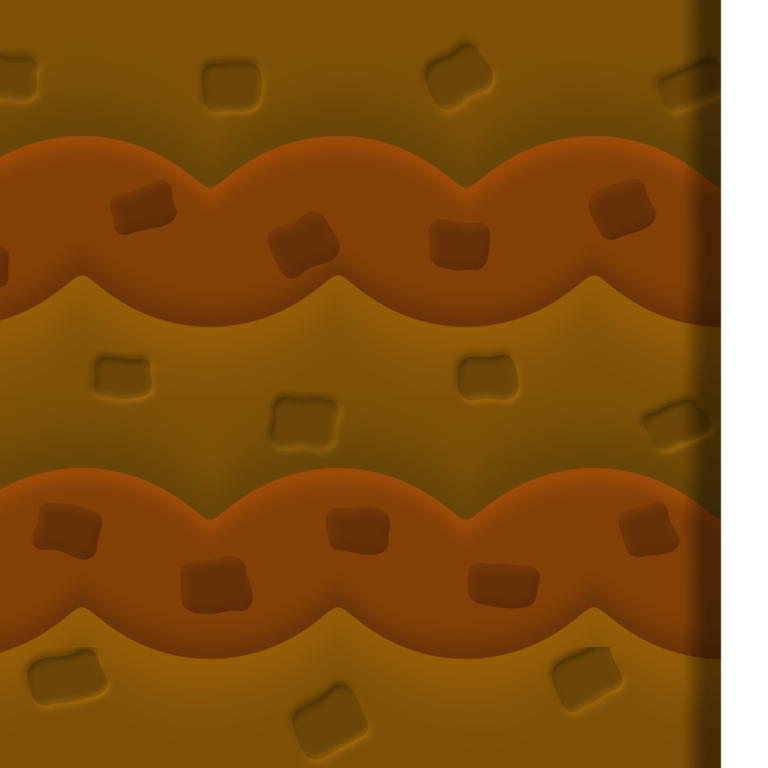
Give the GLSL for this pattern, as a Shadertoy shader.

```glsl
// Scalloped clay strata with embedded pebbles, a shaded right side and a white margin.

// Layout, in canvas heights, measured down from the top
const float BAND_PITCH   = 0.4323;
const float BAND_CENTRE  = 0.3014;
const float BAND_HALF    = 0.1243;
const float LAST_BAND    = 1.0;
const float SCALLOP      = 0.3333;
const float CREST_X      = 0.1068;
const float ARC_RADIUS   = 0.2161;
const float CUSP_ROUND   = 0.0100;
const float GROUND_RIGHT = 0.9388;
const float ROW_PITCH    = 0.2161;
const float ROW_CENTRE   = 0.0860;

// Pebble rows: first x, spacing, vertical shift, vertical swing
const vec4 ROWS[5] = vec4[5](
    vec4( 0.003, 0.298,  0.020, -0.006),
    vec4(-0.026, 0.208,  0.004,  0.042),
    vec4( 0.156, 0.240,  0.004, -0.030),
    vec4( 0.091, 0.188, -0.008, -0.036),
    vec4( 0.083, 0.341, -0.038, -0.030));
const vec2  PEBBLE_MIN   = vec2(0.034, 0.025);
const vec2  PEBBLE_MAX   = vec2(0.051, 0.036);
const float PEBBLE_ROUND = 0.017;
const float PEBBLE_RIM   = 0.0065;
const float OUTLINE_WEAR = 0.007;
const vec2  LIGHT_DIR    = vec2(-0.50, -0.866);

// Colours
const vec3 SOIL         = vec3(0.495, 0.315, 0.028);
const vec3 SOIL_LIGHT   = vec3(0.580, 0.360, 0.028);
const vec3 SOIL_DARK    = vec3(0.410, 0.275, 0.028);
const vec3 CLAY         = vec3(0.515, 0.252, 0.028);
const vec3 CLAY_LIGHT   = vec3(0.615, 0.290, 0.028);
const vec3 CLAY_DARK    = vec3(0.430, 0.205, 0.030);
const vec3 SOIL_PEBBLE  = vec3(0.420, 0.275, 0.028);
const vec3 CLAY_PEBBLE  = vec3(0.400, 0.190, 0.030);
const vec3 MARGIN       = vec3(1.0);
const float SIDE_SHADE  = 0.56;

float hash(vec2 p) {
    return fract(sin(dot(p, vec2(127.1, 311.7))) * 43758.5);
}

vec2 gradientAt(vec2 cell) {
    float a = 6.2832 * hash(cell);
    return vec2(cos(a), sin(a));
}

float gradientNoise(vec2 p) {
    vec2 i = floor(p), f = p - i;
    vec2 u = f * f * f * (f * (f * 6.0 - 15.0) + 10.0);
    vec2 e = vec2(1.0, 0.0);
    float a = dot(gradientAt(i), f);
    float b = dot(gradientAt(i + e.xy), f - e.xy);
    float c = dot(gradientAt(i + e.yx), f - e.yx);
    float d = dot(gradientAt(i + 1.0), f - 1.0);
    return mix(mix(a, b, u.x), mix(c, d, u.x), u.y);
}

// Drop of a row of arcs below its crests, with softened cusps
float scallopDrop(float x) {
    float toCusp = SCALLOP * abs(fract(x / SCALLOP) - 0.5);
    toCusp = length(vec2(toCusp, CUSP_ROUND));
    float fromCrest = 0.5 * SCALLOP - toCusp;
    return ARC_RADIUS - sqrt(ARC_RADIUS * ARC_RADIUS - fromCrest * fromCrest);
}

// Soft falloff from 1 at an edge
float fade(float d, float width) {
    float t = max(d, 0.0) / width;
    return exp(-t * t);
}

// Signed distance to the pebble of the current cell
float pebbleDistance(vec2 p, float row, float column) {
    vec4 layout_ = ROWS[int(row)];
    vec2 id = vec2(column, row * 7.0) + 3.0;
    float turn = row == 1.0 ? 0.4 : 0.5;
    vec2 centre = vec2(layout_.x + column * layout_.y,
                       ROW_CENTRE + row * ROW_PITCH + layout_.z);
    centre.y += layout_.w * cos(6.2832 * turn * column);
    centre.x += 0.012 * (hash(id) - 0.5);
    float angle = mix(-0.62, 0.25, hash(id + 17.0));
    vec2 size = mix(PEBBLE_MIN, PEBBLE_MAX, vec2(hash(id + 31.0), hash(id + 47.0)));
    vec2 q = mat2(cos(angle), -sin(angle), sin(angle), cos(angle)) * (p - centre);
    q.x += 0.2 * (hash(id + 59.0) - 0.5) * q.y;
    vec2 b = abs(q) - size + PEBBLE_ROUND;
    float box = length(max(b, 0.0)) + min(max(b.x, b.y), 0.0) - PEBBLE_ROUND;
    return box + OUTLINE_WEAR * gradientNoise(p * 26.0);
}

void mainImage(out vec4 fragColor, in vec2 fragCoord) {
    float px = 1.0 / iResolution.y;
    vec2 p = vec2(fragCoord.x * px, 1.0 - fragCoord.y * px);

    // Strata: positive distances lie inside the clay band
    float band = clamp(round((p.y - BAND_CENTRE) / BAND_PITCH), 0.0, LAST_BAND);
    float y = p.y - BAND_CENTRE - band * BAND_PITCH;
    float top = y + BAND_HALF - scallopDrop(p.x - CREST_X + 0.0);
    float bottom = BAND_HALF - y - scallopDrop(p.x - CREST_X - 0.5 * SCALLOP);
    float inClay = smoothstep(-px, px, min(top, bottom));
    float drift = 1.0 + 0.2 * gradientNoise(p * 7.0);
    vec3 soil = mix(SOIL, SOIL_DARK, step(y, 0.0) * fade(-top, 0.060 * drift));
    soil = mix(soil, SOIL_LIGHT, step(0.0, y) * fade(-bottom, 0.055 * drift));
    vec3 clay = mix(CLAY, CLAY_LIGHT, fade(top, 0.021 * drift));
    clay = mix(clay, CLAY_DARK, fade(bottom, 0.027 * drift));

    // Pebbles: sunken in the soil, softly raised in the clay
    float row = clamp(round((p.y - ROW_CENTRE) / ROW_PITCH), 0.0, 4.0);
    float column = round((p.x - ROWS[int(row)].x) / ROWS[int(row)].y);
    float d = pebbleDistance(p, row, column);
    vec2 e = 0.003 * LIGHT_DIR;
    float facing = (pebbleDistance(p + e, row, column) - pebbleDistance(p - e, row, column)) / 0.006;
    float inside = smoothstep(px, -px, d);
    float rim = fade(abs(d), PEBBLE_RIM);
    soil = mix(soil, SOIL_PEBBLE, inside);
    soil *= 1.0 - 0.24 * rim * facing;
    clay = mix(clay, CLAY_PEBBLE, inside);
    clay *= 1.0 + inside * fade(-d, 0.010) * (0.05 + 0.13 * facing);

    // Side shading and margin
    vec3 color = mix(soil, clay, inClay);
    float wobble = 0.004 * gradientNoise(vec2(2.0, p.y * 14.0));
    color *= mix(1.0, SIDE_SHADE, smoothstep(0.882, 0.922, p.x + wobble));
    color = mix(color, MARGIN, smoothstep(-px, px, p.x - GROUND_RIGHT));
    fragColor = vec4(color, 1.0);
}
```
